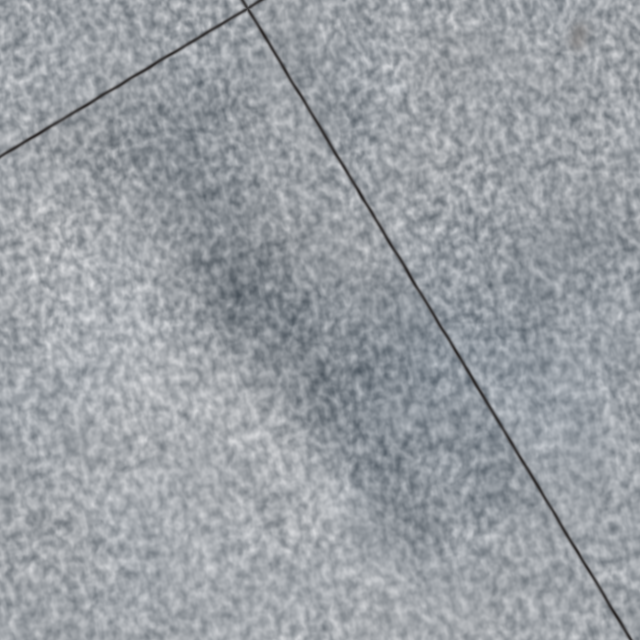
Reproduce this texture procedurally as a WebGL 2 fragment shader.

```glsl
#version 300 es
precision highp float;
// Grey granite paving: three slabs parted by two thin dark joints.
// Soft capsule-shaped stains shade the stone, layered gradient noise
// gives it mottling and speckle, and line distances cut the joints.

#define GRAIN_SCALE 60.0
#define GRAIN_CONTRAST 0.31
#define MOTTLE_CONTRAST 0.085
#define BASE_TONE 0.618
#define STAIN_STRENGTH 1.25
#define JOINT_WIDTH 0.0029
#define JOINT_OPACITY 0.86
#define CORNER vec2(0.387, 0.987)
#define LONG_JOINT_END vec2(0.986, 0.0)
#define SHORT_JOINT_END vec2(0.0, 0.755)

uniform vec2 u_resolution;
out vec4 fragColor;

const vec3 STONE_DARK = vec3(0.33, 0.362, 0.392);
const vec3 STONE_LIGHT = vec3(0.73, 0.742, 0.757);
const vec3 JOINT_COLOR = vec3(0.17, 0.16, 0.16);
const vec3 RUST = vec3(0.43, 0.41, 0.40);

float hash(vec2 p) {
    vec3 q = fract(vec3(p.xyx) * 0.1031);
    q += dot(q, q.yzx + 33.33);
    return fract((q.x + q.y) * q.z);
}

vec2 gradient(vec2 cell) {
    float angle = 6.28319 * hash(cell);
    return vec2(cos(angle), sin(angle));
}

float gradientNoise(vec2 p) {
    vec2 i = floor(p), f = fract(p);
    vec2 w = f * f * f * (f * (f * 6.0 - 15.0) + 10.0);
    vec2 e = vec2(0.0, 1.0);
    float bottom = mix(dot(gradient(i), f), dot(gradient(i + e.yx), f - e.yx), w.x);
    float top = mix(dot(gradient(i + e), f - e), dot(gradient(i + e.yy), f - e.yy), w.x);
    return mix(bottom, top, w.y);
}

float fbm(vec2 p) {
    float sum = 0.0, amplitude = 0.6;
    for (int i = 0; i < 4; i++) {
        sum += amplitude * gradientNoise(p);
        p = mat2(1.6, 1.2, -1.2, 1.6) * p + 17.3;
        amplitude *= 0.55;
    }
    return sum;
}

// Gaussian falloff around the segment a-b
float stain(vec2 p, vec2 a, vec2 b, float radius) {
    vec2 ab = b - a;
    float t = clamp(dot(p - a, ab) / dot(ab, ab), 0.0, 1.0);
    float d = length(p - a - ab * t) / radius;
    return exp(-d * d);
}

// Signed distance to the infinite line through a and b
float lineDistance(vec2 p, vec2 a, vec2 b) {
    vec2 dir = normalize(b - a);
    return dot(p - a, vec2(-dir.y, dir.x));
}

// Soft groove: darkest along its centre, fading to both sides
float groove(float d, float pixel) {
    float x = d / max(JOINT_WIDTH, pixel);
    return exp(-x * x);
}

// Broad light and dark areas of the slabs
float slabTone(vec2 p, float side) {
    vec2 q = p + 0.035 * vec2(fbm(p * 7.0), fbm(p * 7.0 + 31.0));
    float left = smoothstep(0.004, -0.004, side);
    float band = max(stain(q, vec2(0.37, 0.56), vec2(0.53, 0.38), 0.095),
                     stain(q, vec2(0.53, 0.36), vec2(0.65, 0.18), 0.060));
    float shade = -0.095 * band;
    shade -= 0.060 * stain(q, vec2(0.17, 0.74), vec2(0.31, 0.80), 0.090);
    shade -= 0.045 * stain(q, vec2(0.30, 0.70), vec2(0.37, 0.56), 0.070);
    shade -= 0.055 * stain(q, vec2(0.62, 0.50), vec2(0.78, 0.25), 0.080);
    shade *= left;
    shade += 0.050 * stain(q, vec2(0.13, 0.61), vec2(0.22, 0.45), 0.130);
    shade += 0.045 * stain(q, vec2(0.36, 0.39), vec2(0.53, 0.21), 0.045);
    shade += 0.030 * stain(q, vec2(0.25, 0.22), vec2(0.60, 0.05), 0.170);
    shade -= 0.045 * (1.0 - left) * stain(q, vec2(0.77, 0.51), vec2(0.92, 0.61), 0.110);
    shade -= 0.035 * (1.0 - left) * stain(q, vec2(0.45, 0.95), vec2(0.55, 0.79), 0.050);
    return BASE_TONE + STAIN_STRENGTH * shade;
}

void main() {
    vec2 uv = gl_FragCoord.xy / u_resolution;
    float pixel = 1.0 / min(u_resolution.x, u_resolution.y);
    float longJoint = lineDistance(uv, CORNER, LONG_JOINT_END);
    float shortJoint = lineDistance(uv, SHORT_JOINT_END, CORNER);

    // Speckle, gently bent, finer toward the top
    vec2 bent = uv + 0.006 * vec2(fbm(uv * 14.0), fbm(uv * 14.0 + 9.0));
    vec2 g = mat2(0.96, -0.20, 0.22, 0.80) * bent * GRAIN_SCALE;
    float fine = 0.55 * gradientNoise(g * 1.75 + 40.0) + 0.14 * gradientNoise(g * 3.1 + 7.0);
    float grain = 0.62 * gradientNoise(g + 5.0) + fine * mix(0.75, 1.15, uv.y);
    float strength = GRAIN_CONTRAST * (0.95 + 0.6 * fbm(uv * 5.0 + 3.0));
    float tone = slabTone(uv, longJoint) + MOTTLE_CONTRAST * fbm(uv * 15.0) + strength * grain;

    // Stone colour with a slow warm and cool drift
    vec3 color = mix(STONE_DARK, STONE_LIGHT, (tone - 0.33) / 0.40);
    float cool = 0.35 * fbm(uv * 4.0 + 21.0) + 0.5 * stain(uv, vec2(0.70, 0.40), vec2(0.85, 0.40), 0.18);
    color += 0.022 * cool * vec3(-1.0, 0.0, 1.0);
    color = mix(color, RUST, 0.50 * stain(uv, vec2(0.902, 0.935), vec2(0.906, 0.950), 0.014));
    color += 0.09 * stain(uv, vec2(0.614, 0.867), vec2(0.624, 0.860), 0.012);

    // Joints with wavering depth and edges
    float ragged = 0.0012 * gradientNoise(uv * 28.0);
    float depth = JOINT_OPACITY + 0.25 * gradientNoise(uv * 40.0 + 11.0);
    float joint = max(groove(longJoint + ragged, pixel), groove(shortJoint + ragged, pixel));
    fragColor = vec4(mix(color, JOINT_COLOR, clamp(depth, 0.0, 1.0) * joint), 1.0);
}
```
